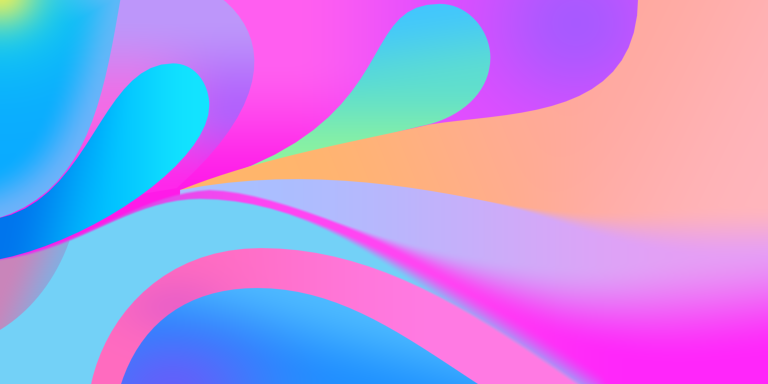
Write a Shadertoy shader that draws this background.

```glsl
// Flowing paper-like ribbons, two teardrops and an arch in candy gradients.
// Each outline is a chain of cubic curves, traced as short segments to get a
// signed distance; layers are painted back to front with soft or crisp edges.

// Path state: sample point, first point, current point, distance, parity
vec2 spot, start, pen;
float nearest, side;

void moveTo(vec2 a) {
    start = pen = a;
    nearest = 1e6;
    side = -1.0;
}

void lineTo(vec2 b) {
    vec2 e = b - pen, w = spot - pen;
    vec2 gap = w - e * clamp(dot(w, e) / max(dot(e, e), 1e-6), 0.0, 1.0);
    nearest = min(nearest, dot(gap, gap));
    if ((pen.y > spot.y) != (b.y > spot.y) && w.x < e.x * w.y / e.y) side = -side;
    pen = b;
}

void curveTo(vec2 b, vec2 c, vec2 d) {
    vec2 a = pen;
    for (int i = 1; i <= 18; i++) {
        float t = float(i) / 18.0, s = 1.0 - t;
        lineTo(s*s*s*a + 3.0*s*s*t*b + 3.0*s*t*t*c + t*t*t*d);
    }
}

// Close the path and return its coverage
float fill(float blur) {
    lineTo(start);
    float w = blur + 75.0 / iResolution.y;
    return smoothstep(-w, w, side * sqrt(nearest));
}

float glow(vec2 center, vec2 size) {
    vec2 q = (spot - center) / size;
    return exp(-dot(q, q));
}

void mainImage(out vec4 fragColor, in vec2 fragCoord) {
    // Canvas is 100 units high
    spot = fragCoord / iResolution.y * 100.0;
    float x = spot.x, y = spot.y;

    // Magenta backdrop with a violet bloom
    vec3 color = mix(vec3(1.0, 0.10, 0.91), vec3(1.0, 0.37, 0.94), smoothstep(48.0, 85.0, y));
    color = mix(color, vec3(0.90, 0.30, 1.0), smoothstep(75.0, 120.0, x));
    color = mix(color, vec3(0.66, 0.35, 1.0), glow(vec2(150, 94), vec2(25, 24)));

    // Lilac petal
    moveTo(vec2(57, 101));
    curveTo(vec2(69, 92), vec2(73, 75), vec2(46, 51));
    lineTo(vec2(10, 45));
    lineTo(vec2(20, 101));
    vec3 lilac = mix(vec3(0.95, 0.42, 0.90), vec3(0.70, 0.38, 0.99), smoothstep(32.0, 62.0, x));
    lilac = mix(lilac, vec3(0.74, 0.59, 0.98), smoothstep(70.0, 96.0, y));
    lilac = mix(vec3(1.0, 0.15, 0.92), lilac, smoothstep(50.0, 72.0, y));
    color = mix(color, lilac, fill(0.0));

    // Blue corner lit by yellow
    moveTo(vec2(31.5, 101));
    curveTo(vec2(27, 75), vec2(23, 50), vec2(-1, 43));
    lineTo(vec2(-40, 43));
    lineTo(vec2(-40, 130));
    float corner = fill(0.0);
    vec3 blue = mix(vec3(0.42, 0.70, 0.98), vec3(0.04, 0.67, 1.0), smoothstep(0.0, 13.0, sqrt(nearest)));
    blue = mix(blue, vec3(0.08, 0.84, 0.93), glow(vec2(0, 103), vec2(23, 21)));
    blue = mix(blue, vec3(0.88, 0.93, 0.38), glow(vec2(0, 102), vec2(10, 9)));
    color = mix(color, blue, corner);

    // Green teardrop
    moveTo(vec2(58, 54));
    curveTo(vec2(105, 70), vec2(93, 99), vec2(114.5, 99));
    curveTo(vec2(122, 99), vec2(127.7, 92), vec2(127.7, 85));
    curveTo(vec2(127.7, 76), vec2(120, 69), vec2(109, 67));
    vec3 green = mix(vec3(0.55, 0.95, 0.62), vec3(0.37, 0.87, 0.81), smoothstep(57.0, 80.0, y));
    green = mix(green, vec3(0.26, 0.78, 0.99), smoothstep(76.0, 99.0, y + 0.15 * (112.0 - x)));
    color = mix(color, green, fill(0.0));

    // Peach sheet
    moveTo(vec2(46.9, 50.5));
    curveTo(vec2(68, 59), vec2(92, 63), vec2(112, 67.6));
    curveTo(vec2(134, 71), vec2(166.2, 69), vec2(166.2, 101));
    lineTo(vec2(240, 101));
    lineTo(vec2(240, -40));
    vec3 peach = mix(vec3(1.0, 0.71, 0.42), vec3(1.0, 0.66, 0.62), smoothstep(65.0, 170.0, x + 0.4 * (y - 55.0)));
    peach = mix(peach, vec3(1.0, 0.71, 0.74), smoothstep(130.0, 205.0, x - 0.5 * (y - 50.0)));
    color = mix(color, peach, fill(0.0));

    // Lavender fold, dissolving to the right
    moveTo(vec2(46.9, 50.5));
    curveTo(vec2(85, 58), vec2(120, 49), vec2(146, 43.5));
    curveTo(vec2(162, 40), vec2(180, 38), vec2(240, 41));
    lineTo(vec2(240, -40));
    lineTo(vec2(46, -40));
    vec3 lavender = mix(vec3(0.66, 0.75, 1.0), vec3(0.90, 0.62, 0.96), smoothstep(55.0, 190.0, x));
    color = mix(color, lavender, fill(7.0 * smoothstep(125.0, 190.0, x)));

    // Magenta ribbon
    moveTo(vec2(-40, 32.5));
    lineTo(vec2(0, 32.5));
    curveTo(vec2(22, 36), vec2(36, 49.5), vec2(54.5, 50.5));
    curveTo(vec2(76, 50), vec2(110, 31), vec2(143, 21.9));
    curveTo(vec2(165, 16), vec2(185, 20), vec2(240, 26));
    lineTo(vec2(240, -60));
    lineTo(vec2(-40, -60));
    vec3 magenta = mix(vec3(0.83, 0.30, 0.91), vec3(1.0, 0.27, 0.95), smoothstep(25.0, 75.0, x));
    magenta = mix(magenta, vec3(1.0, 0.15, 0.98), smoothstep(110.0, 165.0, x));
    color = mix(color, magenta, fill(0.3 + 14.0 * smoothstep(85.0, 185.0, x)));

    // Sky-blue hollow with a dusky round in its corner
    moveTo(vec2(-40, 32.3));
    lineTo(vec2(0, 32.3));
    curveTo(vec2(21, 35), vec2(34, 48.2), vec2(52, 48.2));
    curveTo(vec2(80, 48.2), vec2(105, 31), vec2(154, -1));
    lineTo(vec2(180, -40));
    lineTo(vec2(-40, -40));
    float hollow = fill(0.2 + 4.5 * smoothstep(70.0, 150.0, x));
    moveTo(vec2(18, 37));
    curveTo(vec2(14, 26), vec2(7, 18), vec2(-1, 13.5));
    lineTo(vec2(-9, 50));
    lineTo(vec2(18, 50));
    vec3 dusk = mix(vec3(0.79, 0.52, 0.73), vec3(0.48, 0.70, 0.90), smoothstep(0.0, 17.0, x + 0.4 * (25.0 - y)));
    vec3 sky = mix(vec3(0.45, 0.82, 0.97), dusk, fill(0.0));
    color = mix(color, sky, hollow);

    // Pink arch
    moveTo(vec2(23.5, -1));
    curveTo(vec2(27, 17), vec2(42, 35.4), vec2(68, 35.4));
    curveTo(vec2(97, 35.4), vec2(122, 20), vec2(152, -1));
    vec3 pink = mix(vec3(1.0, 0.42, 0.75), vec3(1.0, 0.48, 0.89), smoothstep(40.0, 120.0, x));
    pink = mix(pink, vec3(0.89, 0.36, 0.79), 0.7 * glow(vec2(46, 20), vec2(14, 8)));
    color = mix(color, pink, fill(0.6 * smoothstep(90.0, 145.0, x)));

    // Blue dome below the arch
    moveTo(vec2(31.2, -1));
    curveTo(vec2(36, 15), vec2(48, 25), vec2(67, 25));
    curveTo(vec2(89, 25), vec2(106, 12), vec2(126, -1));
    vec3 dome = mix(vec3(0.12, 0.57, 1.0), vec3(0.30, 0.73, 1.0), smoothstep(4.0, 27.0, y + 0.25 * (x - 70.0)));
    dome = mix(dome, vec3(0.38, 0.38, 0.98), glow(vec2(45, -1), vec2(24, 16)));
    color = mix(color, dome, fill(0.0));

    // Cyan teardrop
    moveTo(vec2(-1, 43));
    curveTo(vec2(24, 48), vec2(26, 83.5), vec2(45, 83.5));
    curveTo(vec2(51, 83.5), vec2(54.5, 78), vec2(54.5, 72.5));
    curveTo(vec2(54.5, 58), vec2(24, 37), vec2(-1, 32.3));
    vec3 cyan = mix(vec3(0.0, 0.46, 0.93), vec3(0.0, 0.75, 1.0), smoothstep(2.0, 30.0, x + 0.2 * (45.0 - y)));
    cyan = mix(cyan, vec3(0.07, 0.89, 1.0), smoothstep(24.0, 52.0, x));
    color = mix(color, cyan, fill(0.0));

    fragColor = vec4(color, 1.0);
}
```
